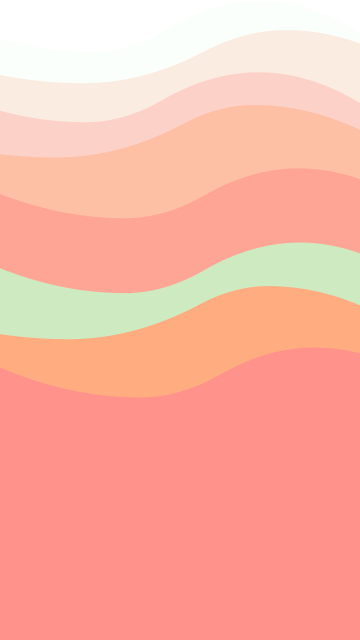
Reproduce this background procedurally as a Shadertoy shader.

```glsl
// Stacked pastel waves descending from white to a broad coral field.

// Depth below the top edge of a smooth wave built from parabolic arcs.
// bend: x of trough, inflection, crest; depth: left edge, trough, crest, right edge.
float waveDepth(float x, vec3 bend, vec4 depth) {
    float slope = 2.0 * (depth.y - depth.z) / (bend.z - bend.x);
    float fromTrough = x - bend.x;
    float fromCrest = x - bend.z;
    if (fromTrough < 0.0)
        return mix(depth.y, depth.x, pow(fromTrough / bend.x, 2.0));
    if (x < bend.y)
        return depth.y - 0.5 * slope * fromTrough * fromTrough / (bend.y - bend.x);
    if (fromCrest < 0.0)
        return depth.z + 0.5 * slope * fromCrest * fromCrest / (bend.z - bend.y);
    return mix(depth.z, depth.w, pow(fromCrest / (1.0 - bend.z), 2.0));
}

void mainImage(out vec4 fragColor, in vec2 fragCoord) {
    vec2 uv = fragCoord / iResolution.xy;

    // Wave shapes and tints, from the farthest layer to the nearest
    vec3 bends[8] = vec3[8](
        vec3(0.259, 0.463, 0.722), vec3(0.231, 0.567, 0.794),
        vec3(0.238, 0.451, 0.718), vec3(0.157, 0.509, 0.706),
        vec3(0.347, 0.567, 0.829), vec3(0.347, 0.567, 0.833),
        vec3(0.190, 0.556, 0.745), vec3(0.389, 0.613, 0.873));
    vec4 depths[8] = vec4[8](
        vec4(0.061, 0.081, 0.001, 0.051), vec4(0.117, 0.130, 0.047, 0.068),
        vec4(0.173, 0.191, 0.113, 0.161), vec4(0.241, 0.246, 0.164, 0.203),
        vec4(0.303, 0.341, 0.263, 0.280), vec4(0.419, 0.458, 0.379, 0.396),
        vec4(0.522, 0.530, 0.447, 0.477), vec4(0.574, 0.621, 0.543, 0.552));
    vec3 tints[8] = vec3[8](
        vec3(0.984, 1.000, 0.984), vec3(0.980, 0.925, 0.882),
        vec3(0.988, 0.820, 0.784), vec3(0.992, 0.753, 0.647),
        vec3(1.000, 0.647, 0.588), vec3(0.804, 0.918, 0.753),
        vec3(1.000, 0.675, 0.506), vec3(1.000, 0.573, 0.545));

    // Paint each layer over the last with a one-pixel soft edge
    vec3 color = vec3(1.0);
    for (int i = 0; i < 8; i++) {
        float below = 1.0 - uv.y - waveDepth(uv.x, bends[i], depths[i]);
        color = mix(color, tints[i], clamp(below * iResolution.y + 0.5, 0.0, 1.0));
    }
    fragColor = vec4(color, 1.0);
}
```
